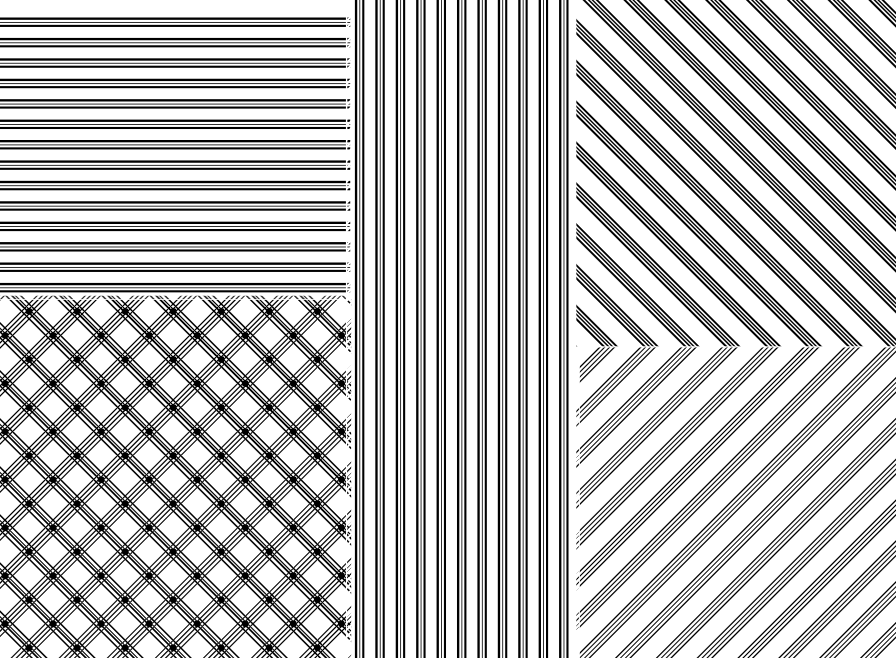
Give the GLSL for this pattern, as a WebGL 2 fragment shader.

```glsl
#version 300 es
precision highp float;
// Five panels of engraved line work: level rules, upright rules, a diagonal
// lattice and two mirrored diagonal fields. Every panel repeats one band of
// parallel strokes, each stroke drawn with its exact box-filtered coverage.
uniform vec2 u_resolution;
out vec4 fragColor;

const vec2 SHEET = vec2(768.0, 564.0);   // layout units, y runs downward
const float DIAGONAL = 0.70710678;
const float RULE_STEP = 17.5;
const float LATTICE_STEP = 41.2;
const float FIELD_STEP = 35.0;

// Signed distance to the nearest member of a repeating set.
float repeatAround(float x, float center, float period) {
    return mod(x - center + 0.5 * period, period) - 0.5 * period;
}

// Ink covered by a stroke of the given width, filtered over one pixel.
float stroke(float d, float width, float px) {
    return clamp((0.5 * (width + px) - abs(d)) / px, 0.0, min(1.0, width / px));
}

// Four parallel strokes; a zero width leaves a stroke out.
float band(float d, vec4 offsets, vec4 widths, float px) {
    float ink = 0.0;
    for (int i = 0; i < 4; i++) ink += stroke(d - offsets[i], widths[i], px);
    return min(ink, 1.0);
}

// Soft-edged rectangle used to clip a panel.
float panel(vec2 p, vec2 lo, vec2 hi, float px) {
    vec2 inside = min(p - lo, hi - p);
    return clamp(min(inside.x, inside.y) / px + 0.5, 0.0, 1.0);
}

// One bold stroke, a hairline and a second bold stroke.
float rules(float x, float center, float px) {
    float d = repeatAround(x, center, RULE_STEP);
    return band(d, vec4(-3.0, 0.2, 3.2, 0.0), vec4(2.0, 0.7, 1.8, 0.0), px);
}

// Dark falling bands crossed by lighter rising ones, with knots where they meet.
float lattice(vec2 p, float px) {
    float fall = repeatAround(p.x - p.y, 5.2, LATTICE_STEP) * DIAGONAL;
    float rise = repeatAround(p.x + p.y, 3.4, LATTICE_STEP) * DIAGONAL;
    float dark = band(fall, vec4(-4.4, -0.8, 1.3, 4.5), vec4(1.3, 1.5, 1.0, 1.3), px);
    float light = band(rise, vec4(-4.6, -1.5, 1.5, 4.6), vec4(1.0, 1.1, 1.1, 1.0), px);
    float knot = clamp((3.0 - length(vec2(fall, rise))) / px + 0.5, 0.0, 1.0);
    return max(max(dark, light), knot);
}

float fallingField(vec2 p, float px) {
    float d = repeatAround(p.x - p.y, 261.0, FIELD_STEP) * DIAGONAL;
    return band(d, vec4(-3.9, -1.0, 1.3, 4.0), vec4(1.7, 1.3, 1.2, 1.6), px);
}

float risingField(vec2 p, float px) {
    float d = repeatAround(p.x + p.y, 853.0, FIELD_STEP) * DIAGONAL;
    return band(d, vec4(-4.4, -1.5, 1.5, 4.4), vec4(1.1, 0.9, 0.9, 1.1), px);
}

// Broken ends beyond the left panels: the pattern nicked by slanted cuts.
float nicks(vec2 p) {
    return smoothstep(0.25, 0.55, abs(fract((p.x + p.y) / 6.0) - 0.5) * 2.0);
}

void main() {
    float px = SHEET.x / u_resolution.x;
    vec2 p = vec2(gl_FragCoord.x, u_resolution.y - gl_FragCoord.y) * px;
    float ink = 0.0;

    // Level rules and the loose ends at their right
    float level = rules(p.y, 19.0, px);
    ink += level * panel(p, vec2(-9.0, 14.0), vec2(296.5, 251.5), px);
    ink += level * nicks(p) * panel(p, vec2(297.7, 14.0), vec2(300.2, 251.5), px);

    // Lattice, with a frayed top and right margin
    float net = lattice(p, px);
    ink += net * panel(p, vec2(-9.0, 257.0), vec2(296.5, 573.0), px);
    float topFray = panel(p, vec2(-9.0, 253.5), vec2(296.5, 256.3), px);
    float sideFray = panel(p, vec2(297.5, 257.0), vec2(301.0, 573.0), px);
    ink += net * 0.8 * topFray + net * nicks(p) * sideFray;

    // Upright rules
    ink += rules(p.x, 308.2, px) * panel(p, vec2(303.2, -9.0), vec2(488.0, 573.0), px);

    // Mirrored diagonal fields
    ink += fallingField(p, px) * panel(p, vec2(494.0, -9.0), vec2(777.0, 296.8), px);
    ink += risingField(p, px) * panel(p, vec2(497.0, 297.8), vec2(777.0, 573.0), px);
    ink += risingField(p, px) * nicks(p) * panel(p, vec2(494.0, 340.0), vec2(496.2, 545.0), px);

    fragColor = vec4(vec3(1.0 - clamp(ink, 0.0, 1.0)), 1.0);
}
```
